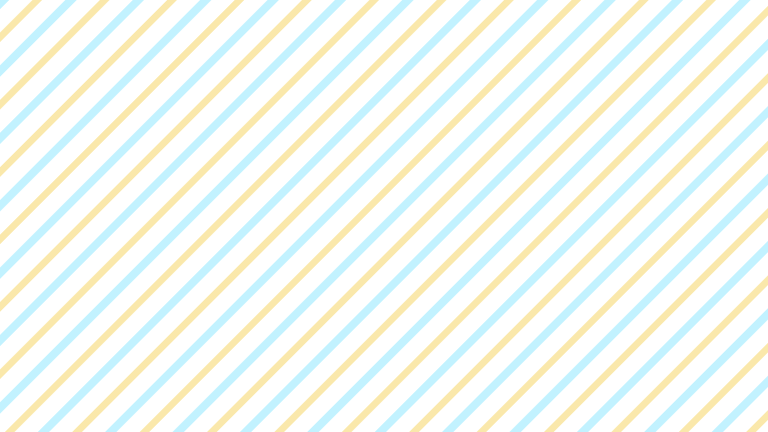
Give the GLSL for this pattern, as a WebGL 1 fragment shader.

```glsl
precision highp float;
// Thin diagonal stripes, alternately butter yellow and pale blue, on white.
// A coordinate running across the 45 degree stripes is repeated with fract;
// each band is then cut from its distance to the stripe centre.

uniform vec2 u_resolution;

const vec3 PAPER  = vec3(1.0);
const vec3 YELLOW = vec3(0.98, 0.91, 0.67);
const vec3 BLUE   = vec3(0.76, 0.95, 1.00);

// Lengths along a horizontal line, in canvas heights
const float PERIOD        = 0.1560;  // one yellow and one blue stripe
const float YELLOW_CENTRE = 0.0864;  // first yellow stripe from the top left
const float YELLOW_WIDTH  = 0.0223;
const float BLUE_WIDTH    = 0.0262;

// Distance to the nearest stripe centre
float stripeDistance(float across, float centre) {
  return abs(fract((across - centre) / PERIOD + 0.5) - 0.5) * PERIOD;
}

// Coverage of a band, softened over one pixel
float band(float dist, float width, float pixel) {
  return clamp((0.5 * width - dist) / pixel + 0.5, 0.0, 1.0);
}

void main() {
  vec2 p = gl_FragCoord.xy / u_resolution.y;
  float pixel = sqrt(2.0) / u_resolution.y;

  // Constant along each rising diagonal, zero at the top left corner
  float across = p.x + 1.0 - p.y;

  float yellow = band(stripeDistance(across, YELLOW_CENTRE), YELLOW_WIDTH, pixel);
  float blue = band(stripeDistance(across, YELLOW_CENTRE + 0.5 * PERIOD), BLUE_WIDTH, pixel);

  vec3 color = mix(PAPER, YELLOW, yellow);
  color = mix(color, BLUE, blue);
  gl_FragColor = vec4(color, 1.0);
}
```
